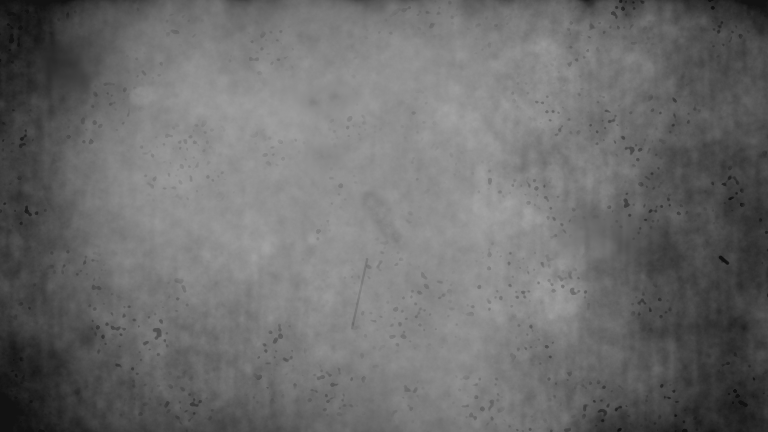
Write a Shadertoy shader that draws this texture.

```glsl
const float ASPECT = 16.0 / 9.0;
const float PLASTER = 0.565;      // tone of the clean middle
const float CLOUD_AMOUNT = 0.050;
const float GRAIN_AMOUNT = 0.030;
const float STREAK_AMOUNT = 0.022;
const float SPECK_AMOUNT = 0.13;
const float DARKEST = 0.07;

vec3 hash3(vec2 cell) {
    vec3 q = fract(cell.xyx * vec3(0.1031, 0.1030, 0.0973));
    q += dot(q, q.yxz + 33.33);
    return fract((q.xxy + q.yzz) * q.zyx);
}

// Signed cellular noise: one soft random bump in each cell.
float cellNoise(vec2 p) {
    vec2 cell = floor(p);
    float sum = 0.0;
    for (int y = -1; y <= 1; y++) {
        for (int x = -1; x <= 1; x++) {
            vec2 id = cell + vec2(x, y);
            vec3 h = hash3(id + 57.0);
            vec2 d = p - id - h.xy;
            float k = max(0.0, 1.0 - dot(d, d));
            sum += (h.z * 2.0 - 1.0) * k * k * k;
        }
    }
    return sum;
}

float layeredNoise(vec2 p) {
    float sum = 0.0, gain = 1.0;
    for (int i = 0; i < 4; i++) {
        sum += gain * cellNoise(p);
        p = mat2(1.6, 1.2, -1.2, 1.6) * p + 13.7;
        gain *= 0.62;
    }
    return sum;
}

float blob(vec2 p, vec2 center, vec2 radius) {
    vec2 d = (p - center) / radius;
    return exp(-dot(d, d));
}

float segmentDistance(vec2 p, vec2 a, vec2 b) {
    vec2 ab = b - a;
    return length(p - a - ab * clamp(dot(p - a, ab) / dot(ab, ab), 0.0, 1.0));
}

float stroke(vec2 p, vec2 a, vec2 b, float width) {
    return 1.0 - smoothstep(width * 0.3, width, segmentDistance(p, a, b));
}

// Broad light and shade, without surface detail.
float baseTone(vec2 p) {
    float tone = PLASTER;
    tone -= 0.29 * exp(-p.x * p.x / 0.045);
    tone -= 0.28 * smoothstep(1.12, 1.76, p.x);
    tone -= 0.22 * blob(p, vec2(0.32, 0.02), vec2(0.48, 0.28));
    tone -= 0.10 * blob(p, vec2(1.52, 0.05), vec2(0.36, 0.20));
    tone -= 0.07 * blob(p, vec2(1.62, 0.43), vec2(0.24, 0.20));
    tone -= 0.11 * blob(p, vec2(0.12, 0.88), vec2(0.26, 0.22));
    tone += 0.07 * blob(p, vec2(1.47, 0.87), vec2(0.18, 0.13));
    tone -= 0.07 * smoothstep(0.72, 1.0, p.y);
    tone -= 0.12 * exp((p.y - 1.0) / 0.025);
    tone -= 0.07 * exp(-p.y / 0.06);
    return tone;
}

// How worn the surface is: 0 in the middle, 1 at the sides.
float wear(vec2 p) {
    float sides = max(smoothstep(0.35, 0.0, p.x), smoothstep(1.0, 1.3, p.x));
    float lowLeft = blob(p, vec2(0.4, 0.15), vec2(0.4, 0.22));
    return clamp(max(sides, lowLeft), 0.0, 1.0);
}

void mainImage(out vec4 fragColor, in vec2 fragCoord) {
    vec2 p = fragCoord / iResolution.xy * vec2(ASPECT, 1.0);
    float worn = wear(p);

    // Stains with a ragged outline.
    vec2 warp = vec2(cellNoise(p * 16.0), cellNoise(p * 16.0 + 41.0));
    vec2 q = p + 0.022 * warp;
    float cloud = layeredNoise(q * 6.0);
    float tone = baseTone(q) + CLOUD_AMOUNT * mix(0.6, 1.0, worn) * cloud;

    // Fine grain and vertical streaks.
    float grain = layeredNoise(p * 42.0);
    float streak = cellNoise(p * vec2(75.0, 11.0));
    tone += GRAIN_AMOUNT * mix(0.6, 1.0, worn) * grain;
    tone += STREAK_AMOUNT * mix(0.3, 1.0, worn) * streak;

    // Dark specks gather in patches.
    float patches = smoothstep(-0.15, 0.6, cellNoise(q * 11.0 + 5.0));
    float specks = smoothstep(0.38, 0.85, cellNoise(p * 95.0 + 9.0));
    tone -= SPECK_AMOUNT * specks * patches * mix(0.5, 1.0, worn);

    // Faint smudges and hairline scratches.
    float rough = 0.6 + 0.6 * grain;
    tone -= 0.08 * rough * stroke(q, vec2(0.86, 0.53), vec2(0.92, 0.44), 0.035);
    tone -= 0.07 * rough * blob(q, vec2(0.75, 0.77), vec2(0.07, 0.03));
    tone -= 0.06 * rough * blob(q, vec2(0.74, 0.64), vec2(0.05, 0.03));
    tone -= 0.07 * rough * blob(q, vec2(1.39, 0.45), vec2(0.10, 0.05));
    tone -= 0.06 * rough * blob(q, vec2(0.15, 0.85), vec2(0.05, 0.05));
    tone -= 0.07 * stroke(p, vec2(0.85, 0.40), vec2(0.815, 0.24), 0.004);
    tone -= 0.20 * stroke(p, vec2(1.668, 0.404), vec2(1.684, 0.391), 0.006);

    // Two pale chipped spots.
    vec2 s = p + 0.009 * warp;
    float chips = 1.0 - smoothstep(0.022, 0.036, length((s - vec2(0.331, 0.777)) * vec2(0.88, 1.15)));
    chips += 1.0 - smoothstep(0.014, 0.025, length(s - vec2(1.277, 0.593)));
    tone = mix(tone, 0.55 + 0.03 * grain, 0.7 * chips);

    fragColor = vec4(vec3(clamp(tone, DARKEST, 1.0)), 1.0);
}
```
